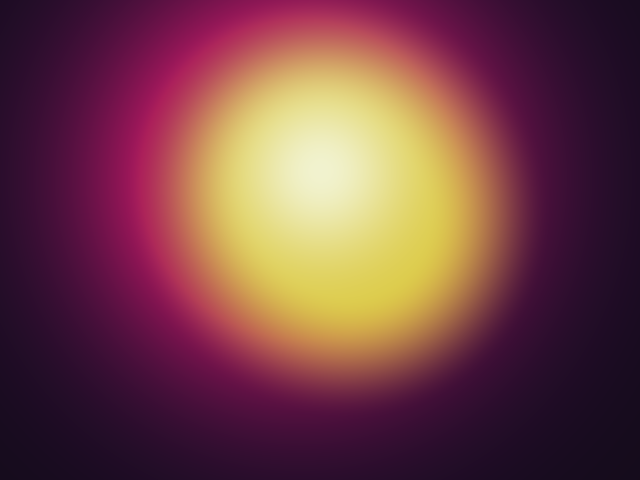
This background is drawn by a Shadertoy shader. Its source:

```glsl
// Positions and sizes are in canvas heights, measured from the canvas centre
const vec2 HALO_CENTER = vec2(-0.042, 0.127);
const vec3 HALO_SPREAD = vec3(0.384, 0.40, 0.47);
const vec3 HALO_GAIN = vec3(1.224, 0.08, 0.43);
const vec3 HALO_LIMIT = vec3(0.58, 0.045, 0.25);

const vec2 UPPER_CENTER = vec2(0.002, 0.115);
const float UPPER_RADIUS = 0.274;
const vec2 LOWER_CENTER = vec2(0.08, 0.023);
const float LOWER_RADIUS = 0.255;
const float BLEND_WIDTH = 0.174;
const float EDGE_SOFTNESS = 0.13;

const vec2 CORE_CENTER = vec2(0.002, 0.144);
const float CORE_SPREAD = 0.18;

const vec3 NIGHT = vec3(0.08, 0.045, 0.10);
const vec3 GOLD = vec3(0.86, 0.79, 0.26);
const vec3 CREAM = vec3(0.945, 0.95, 0.81);

// Polynomial smooth union of two distances
float smoothUnion(float a, float b, float k) {
    float h = max(k - abs(a - b), 0.0);
    return min(a, b) - h * h / (4.0 * k);
}

// Magenta light whose blue part reaches further than its red part
vec3 haloLight(vec2 p) {
    vec2 offset = p - HALO_CENTER;
    vec3 falloff = exp(-dot(offset, offset) / (HALO_SPREAD * HALO_SPREAD));
    return min(HALO_GAIN * falloff, HALO_LIMIT);
}

// Coverage of the two merged golden discs
float goldCoverage(vec2 p) {
    float upper = length(p - UPPER_CENTER) - UPPER_RADIUS;
    float lower = length(p - LOWER_CENTER) - LOWER_RADIUS;
    float d = smoothUnion(upper, lower, BLEND_WIDTH);
    return 1.0 - smoothstep(-EDGE_SOFTNESS, EDGE_SOFTNESS, d);
}

float coreGlow(vec2 p) {
    vec2 offset = (p - CORE_CENTER) / CORE_SPREAD;
    return exp(-dot(offset, offset));
}

void mainImage(out vec4 fragColor, in vec2 fragCoord) {
    vec2 p = (fragCoord - 0.5 * iResolution.xy) / iResolution.y;

    // Layers from the dark surround to the bright core
    vec3 color = NIGHT + haloLight(p);
    color = mix(color, GOLD, goldCoverage(p));
    color = mix(color, CREAM, coreGlow(p));

    fragColor = vec4(color, 1.0);
}
```
